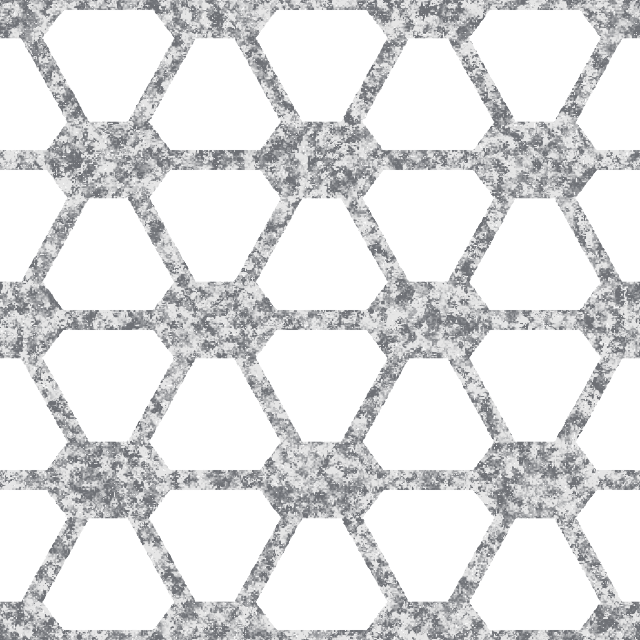
Reproduce this pattern procedurally as a Shadertoy shader.

```glsl
#define COLUMNS 3.0
#define ROWS 4.0
#define SHIFT_X 0.0026
#define BAR_HALF 0.0156
#define STRUT_HALF 0.0168
#define STRUT_SLOPE 0.555
#define NODE_HALF vec2(0.108, 0.0599)
#define NODE_SLOPE 0.75
#define BLOB_CELLS 128.0
#define GRAIN_CELLS 352.0
#define DARK_STONE vec3(0.43, 0.44, 0.46)
#define LIGHT_STONE vec3(0.90, 0.90, 0.90)

float hash(vec2 p) {
    return fract(sin(dot(p, vec2(127.1, 311.7))) * 43758.5453);
}

// Value noise that wraps after the given number of cells
float noise(vec2 p, float cells) {
    vec2 i = floor(p), f = fract(p);
    f = f * f * (3.0 - 2.0 * f);
    vec2 a = mod(i, cells), b = mod(i + 1.0, cells);
    return mix(mix(hash(a), hash(vec2(b.x, a.y)), f.x),
               mix(hash(vec2(a.x, b.y)), hash(b), f.x), f.y);
}

// Signed distance to the lattice of hexagonal nodes and struts
float latticeDistance(vec2 uv, float roughness) {
    vec2 cell = 1.0 / vec2(COLUMNS, ROWS);
    float row = floor(uv.y / cell.y + 0.5);
    float x = (uv.x - SHIFT_X) / cell.x - 0.5 * mod(row, 2.0);
    vec2 p = abs(vec2((x - floor(x + 0.5)) * cell.x, uv.y - row * cell.y));

    float bar = p.y - BAR_HALF;

    // Diagonal strut through the midpoint between two rows
    vec2 m = p - cell * vec2(0.25, 0.5);
    float strut = abs(m.x - STRUT_SLOPE * m.y) - STRUT_HALF;
    strut = strut / length(vec2(1.0, STRUT_SLOPE)) + roughness;

    // Flat-topped hexagon
    float side = (p.x + NODE_SLOPE * p.y - NODE_HALF.x) / length(vec2(1.0, NODE_SLOPE));
    float node = max(p.y - NODE_HALF.y, side + roughness);

    return min(bar, min(strut, node));
}

// Speckled granite: ragged blobs, fine grain and pale flecks
vec3 granite(vec2 uv, float grain) {
    vec2 g = uv * GRAIN_CELLS;
    vec2 warp = vec2(noise(g + 37.0, GRAIN_CELLS), noise(g + 91.0, GRAIN_CELLS)) - 0.5;
    float blobs = noise(uv * BLOB_CELLS + 1.6 * warp, BLOB_CELLS);
    float clouds = noise(uv * 24.0, 24.0);
    float tone = 0.75 * blobs + 0.25 * grain + 0.1 * (clouds - 0.5);
    vec3 stone = mix(DARK_STONE, LIGHT_STONE, smoothstep(0.17, 0.75, tone));
    float fleck = smoothstep(0.84, 0.94, noise(g + 153.0, GRAIN_CELLS));
    return mix(stone, vec3(1.0), 0.8 * fleck);
}

void mainImage(out vec4 fragColor, in vec2 fragCoord) {
    vec2 uv = fragCoord / iResolution.xy;
    float pixel = 1.0 / min(iResolution.x, iResolution.y);
    float grain = noise(uv * GRAIN_CELLS, GRAIN_CELLS);

    float d = latticeDistance(uv, 0.002 * (grain - 0.5));
    float coverage = smoothstep(0.6 * pixel, -0.6 * pixel, d);
    fragColor = vec4(mix(vec3(1.0), granite(uv, grain), coverage), 1.0);
}
```
